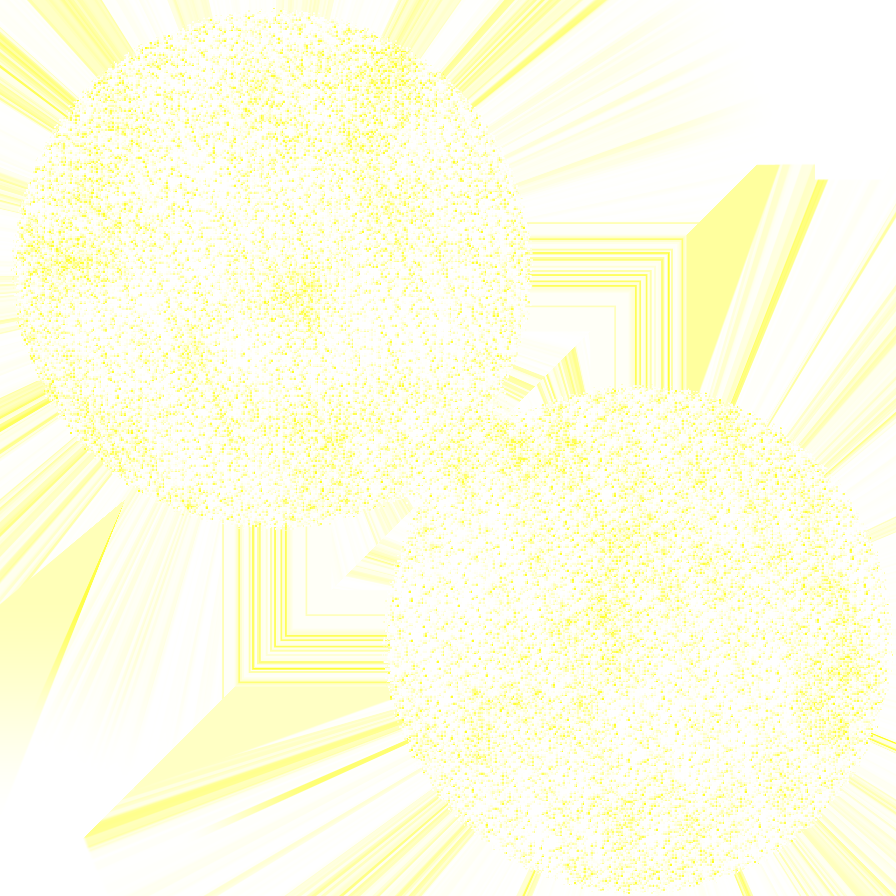
Give the GLSL for this background, as a WebGL 2 fragment shader.

```glsl
#version 300 es
precision highp float;
// Two speckled yellow discs on white, mirrored about the falling diagonal.
// Angular noise makes streaks leave each disc and stop at the line between them;
// nested right-angled lines, flat wedges and per-cell grain complete the field.
uniform vec2 u_resolution;
out vec4 fragColor;

float hash(vec2 p) {
  return fract(sin(dot(p, vec2(127.1, 311.7))) * 43758.5453);
}

float valueNoise(vec2 p) {
  vec2 i = floor(p), f = fract(p);
  f = f * f * (3.0 - 2.0 * f);
  return mix(mix(hash(i), hash(i + vec2(1, 0)), f.x),
             mix(hash(i + vec2(0, 1)), hash(i + vec2(1, 1)), f.x), f.y);
}

// One-dimensional bars with softened sides
float bars(float t, float seed) {
  float i = floor(t);
  return mix(hash(vec2(i, seed)), hash(vec2(i + 1.0, seed)),
             smoothstep(0.25, 0.75, fract(t)));
}

// Soft interval; positions share the unit of t
float band(float t, float lo, float hi, float soft) {
  return smoothstep(lo - soft, lo + soft, t) * (1.0 - smoothstep(hi - soft, hi + soft, t));
}

// Grain density: cloudy noise plus dense and bare patches (x, y, weight)
float grainDensity(vec2 p) {
  const vec3 patches[16] = vec3[16](
    vec3(0.31, 0.33, 0.28), vec3(0.39, 0.28, 0.22), vec3(0.34, 0.50, 0.27),
    vec3(0.53, 0.46, 0.3), vec3(0.13, 0.52, 0.27), vec3(0.07, 0.34, 0.27),
    vec3(0.08, 0.14, 0.27), vec3(0.46, 0.07, 0.27), vec3(0.69, 0.69, 0.33),
    vec3(0.65, 0.57, 0.27), vec3(0.95, 0.77, 0.2), vec3(0.22, 0.18, -0.3),
    vec3(0.38, 0.38, -0.35), vec3(0.48, 0.40, -0.35), vec3(0.50, 0.68, -0.35),
    vec3(0.80, 0.80, -0.35));
  float d = -0.04 + 0.4 * valueNoise(p * 14.0) + 0.4 * valueNoise(p * 32.0 + 7.0)
          + 0.35 * valueNoise(p * 85.0 + 3.0);
  for (int i = 0; i < 16; i++) {
    vec2 q = p - patches[i].xy;
    d += patches[i].z * exp(-dot(q, q) * 230.0);
  }
  return clamp(d, 0.0, 1.0);
}

// Streaks by angle (degrees) from the outward diagonal: (centre, half width, weight)
float streaks(float angle, bool upper, bool below) {
  const vec3 upperRays[7] = vec3[7](
    vec3(8, 5, 0.7), vec3(28, 4, 0.35), vec3(52, 6, 0.22), vec3(75, 5, 0.45),
    vec3(91, 6, 0.45), vec3(110, 9, 0.12), vec3(161, 5, 0.3));
  const vec3 lowerRays[7] = vec3[7](
    vec3(4, 9, 0.3), vec3(22, 1, 1.0), vec3(69, 1.5, 0.8), vec3(92, 7, 0.4),
    vec3(104, 0.4, 0.5), vec3(116, 3, 0.25), vec3(152, 5, 0.4));
  float seed = (upper ? 3.0 : 8.0) + (below ? 20.0 : 0.0);
  float fine = bars(angle * 2.4, seed) * bars(angle * 0.9, seed + 1.0);
  float ink = 0.07 * fine;
  // Flatter tone in the sectors above the upper disc
  if (upper && !below && angle < 83.0) fine = mix(fine, 0.3, 0.55);
  for (int i = 0; i < 7; i++) {
    vec3 ray = upper ? upperRays[i] : lowerRays[i];
    ink += ray.z * band(angle, ray.x - ray.y, ray.x + ray.y, 0.12) * (0.1 + 1.3 * fine);
  }
  return ink;
}

// Nested lines: fine bars plus a few strong levels
float nestedLines(float level) {
  const float strong[8] = float[8](0.249, 0.267, 0.282, 0.290, 0.307, 0.314, 0.319, 0.342);
  float ink = 0.03 + 0.35 * pow(bars(level * 420.0, 5.0), 2.0) * band(level, 0.264, 0.325, 0.004);
  for (int i = 0; i < 8; i++)
    ink += (0.2 + 0.4 * hash(vec2(i, 2))) * (1.0 - smoothstep(0.0004, 0.0016, abs(level - strong[i])));
  return ink;
}

// One speck per cell, stronger where the density is high
float speck(vec2 cell, float power) {
  return pow(hash(cell + 0.5), power);
}

void main() {
  // y runs downward so that the mirror swaps x and y
  vec2 p = gl_FragCoord.xy / u_resolution;
  p.y = 1.0 - p.y;
  bool below = p.y > p.x;
  vec2 m = below ? p.yx : p;

  // Nearest disc, split along the rising diagonal
  bool upper = p.x + p.y < 1.0286;
  vec2 q = p - vec2(upper ? 0.303 : 0.713);
  float dist = length(q);
  float side = upper ? -0.7071 : 0.7071;
  float angle = degrees(acos(clamp((q.x + q.y) * side / max(dist, 0.0001), -1.0, 1.0)));

  // Rays, fading far from their disc, with solid ones beside the wedges
  float ink = streaks(angle, upper, below);
  if (upper) {
    ink *= 1.0 - smoothstep(0.43, 0.6, dist);
  } else if (below) {
    ink += 0.55 * band(angle, 110.6, 111.5, 0.12) * (1.0 - smoothstep(0.38, 0.56, dist));
    ink += 0.22 * band(angle, 114.2, 116.3, 0.15);
    if (angle > 107.0) ink *= 1.0 - smoothstep(0.655, 0.66, dist);
  } else {
    ink += 0.45 * band(angle, 112.6, 113.7, 0.12);
    if (angle > 107.0) ink *= smoothstep(0.199, 0.202, p.y + 0.017 * step(angle, 180.0) * step(p.x, 0.91));
  }

  // Nested right-angled lines meeting on the split
  float level = upper ? m.y : 1.0286 - m.x;
  float bend = band(level, 0.247, 0.37, 0.001) * step(0.4, m.x);
  ink = mix(ink, nestedLines(level), bend);

  // Flat wedge beside those lines
  if (!upper) {
    float slope = (m.x - 0.781) - (0.436 - m.y) * 0.355;
    float top = below ? 0.15 : 0.184;
    float wedge = smoothstep(0.765, 0.767, m.x) * (1.0 - smoothstep(-0.0015, 0.0015, slope));
    wedge *= smoothstep(top - 0.001, top + 0.001, m.y) * step(m.y, 0.45);
    ink = mix(ink, below ? 0.23 : 0.38, wedge);
  }

  // Pale sector at lower left with a dark trailing edge
  vec2 w = p - vec2(0.140, 0.557);
  float sector = degrees(atan(w.y, w.x));
  float pale = 0.28 * (1.0 - smoothstep(0.1, 0.37, w.y));
  float edge = 0.45 * band(sector, 111.5, 113.5, 0.3) * (1.0 - smoothstep(0.1, 0.25, w.y));
  ink = mix(ink, pale + edge, band(sector, 111.5, 140.0, 0.3));

  // Grain inside the discs, each speck bleeding a little into its neighbours
  vec2 cell = floor(p * 512.0);
  float power = mix(19.0, 1.9, grainDensity(p));
  float bleed = max(speck(cell + vec2(1, 0), power), speck(cell + vec2(0, 1), power));
  float grain = max(0.88 * speck(cell, power), 0.3 * bleed);

  // Discs joined where they nearly touch, with a ragged rim
  float a = length(p - vec2(0.304, 0.301)) - 0.287, b = length(p - vec2(0.712, 0.714)) - 0.281;
  float blend = max(0.05 - abs(a - b), 0.0);
  float rim = min(a, b) - blend * blend * 5.0 + 0.01 * (hash(cell + 91.0) - 0.5);
  ink = mix(grain, ink, smoothstep(-0.001, 0.001, rim));

  fragColor = vec4(1.0, 1.0, 1.0 - clamp(ink, 0.0, 1.0), 1.0);
}
```
